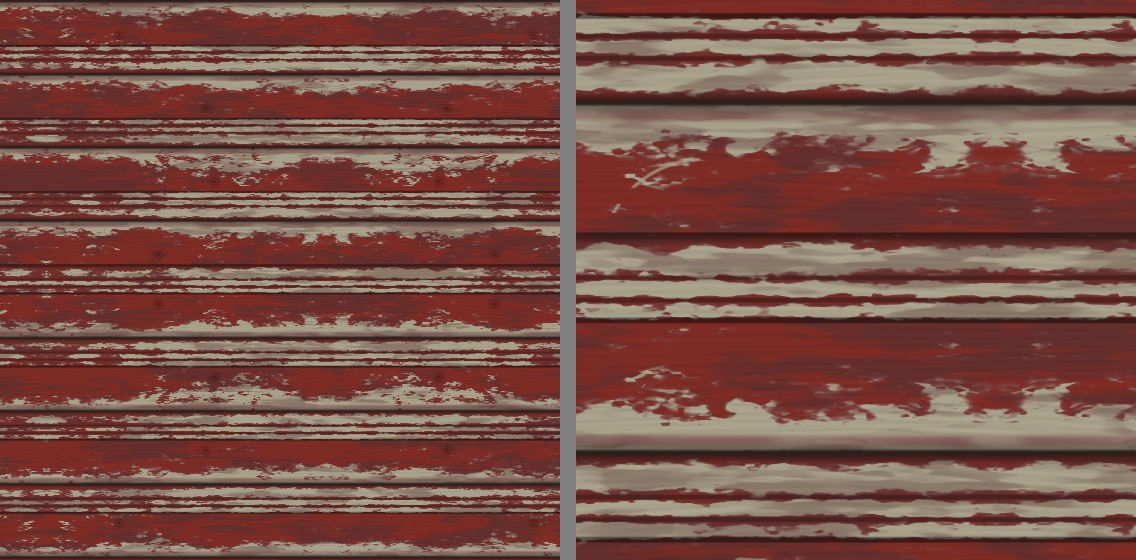
Left, the full canvas; right, a detail of the centre.
Reproduce this texture procedurally as a Shadertoy shader.

```glsl
// Weathered red timber cladding: horizontal boards with beaded strips and flaking paint.

const vec3 RED = vec3(0.49, 0.17, 0.14);
const vec3 DULL_RED = vec3(0.39, 0.18, 0.17);
const vec3 BARE_WOOD = vec3(0.655, 0.63, 0.54);
const vec3 STAINED_WOOD = vec3(0.54, 0.47, 0.41);
const vec3 UNDERCOAT = vec3(0.46, 0.28, 0.28);
const vec3 SEAM = vec3(0.17, 0.12, 0.11);

const float BOARD = 0.1306;   // board height
const float TURN = 0.474;     // height at which the boards flip over
const float MIRROR_X = 0.583; // axis of the sideways mirror

// Per board: worn patch centre, patch width, patch depth, knot position
const vec4 WEAR[4] = vec4[4](
    vec4(0.02, 0.06, 0.03, 0.37), vec4(0.00, 0.05, 0.10, 0.215),
    vec4(0.15, 0.06, 0.19, 0.20), vec4(0.10, 0.15, 0.02, 0.30));

// Per strip: centre and half height, as fractions of a board
const vec2 STRIPS[3] = vec2[3](vec2(0.645, 0.043), vec2(0.748, 0.041), vec2(0.880, 0.075));

vec3 hash3(vec2 p) {
    vec3 q = fract(vec3(p.xyx) * vec3(0.1031, 0.1030, 0.0973));
    q += dot(q, q.yxz + 33.33);
    return fract((q.xxy + q.yzz) * q.zyx);
}

// Cellular noise: random cell values blended by distance
float cellNoise(vec2 p) {
    vec2 cell = floor(p);
    float sum = 0.0, total = 0.0;
    for (int j = -1; j <= 1; j++)
    for (int i = -1; i <= 1; i++) {
        vec2 c = cell + vec2(i, j);
        vec3 h = hash3(c);
        vec2 d = c + h.xy - p;
        float w = exp(-9.0 * dot(d, d));
        sum += w * h.z;
        total += w;
    }
    return sum / total;
}

float flakes(vec2 p) {
    float n = 0.0, gain = 0.31;
    for (int i = 0; i < 4; i++) {
        n += gain * cellNoise(p);
        p = p * 2.0 + 17.3;
        gain *= 0.87;
    }
    return n;
}

// Layered sines running along the boards
float woodGrain(vec2 p) {
    float y = p.y + 0.003 * sin(p.x * 11.0 + 3.0 * sin(p.y * 23.0));
    return 0.5 * sin(y * 1130.0 + 2.0 * sin(p.x * 17.0))
         + 0.3 * sin(y * 1910.0 + 3.0 * sin(p.x * 29.0 + y * 60.0))
         + 0.2 * sin(y * 710.0 + p.x * 13.0);
}

float line(float x, float centre, float halfWidth, float soft) {
    return 1.0 - smoothstep(halfWidth - soft, halfWidth + soft, abs(x - centre));
}

// Positive where paint has gone from the flat face
float faceWear(float s, float u, vec4 wear, float n, float slow) {
    float offset = (u - wear.x) / wear.y;
    float patchy = exp(-offset * offset);
    float depth = mix(0.18, 0.13, smoothstep(0.2, 0.42, u))
                + 0.09 * (slow - 0.5) + wear.z * patchy;
    float roughness = 1.1 + 0.6 * smoothstep(0.4, 0.8, slow) + 3.0 * wear.z * patchy;
    return 0.42 * tanh((depth - s) * 10.0) + roughness * (n - 0.5);
}

// Positive where paint has gone from the beaded strips
float stripWear(float s, float u, float n) {
    float wear = -1.0;
    for (int i = 0; i < 3; i++) {
        float crown = 1.0 - abs(s - STRIPS[i].x) / STRIPS[i].y;
        wear = max(wear, min(crown, 0.6) - 0.22);
    }
    return wear - 0.32 * smoothstep(0.2, 0.42, u) + 1.4 * (n - 0.5);
}

void mainImage(out vec4 fragColor, in vec2 fragCoord) {
    vec2 p = fragCoord / iResolution.xy;
    p.y = 1.0 - p.y;

    // Fold the canvas, then split it into boards
    float u = abs(fract(p.x - MIRROR_X + 0.5) - 0.5);
    float t = p.y < TURN ? p.y : 0.9974 - p.y;
    float row = (t - 0.0026) / BOARD;
    float s = fract(row);
    vec4 wear = WEAR[int(clamp(floor(row), 0.0, 3.0))];
    float px = 1.0 / (iResolution.y * BOARD);

    float n = flakes(vec2(u * 24.0, t * 66.0) + 5.0);
    float slow = cellNoise(vec2(u * 14.0, floor(row) * 7.3));
    float stain = flakes(vec2(p.x * 6.0, p.y * 34.0) + 40.0);
    float grain = woodGrain(p);
    float onStrips = smoothstep(0.595, 0.61, s);
    float gone = mix(faceWear(s, u, wear, n, slow), stripWear(s, u, n), onStrips);

    // Paint, undercoat around the chips, bare wood
    vec3 color = mix(RED, DULL_RED, smoothstep(0.42, 0.62, stain));
    color = mix(color, DULL_RED, 0.4 * onStrips);
    color = mix(color, UNDERCOAT, 0.6 * smoothstep(-0.22, 0.0, gone));
    vec3 wood = mix(BARE_WOOD, STAINED_WOOD, smoothstep(0.46, 0.66, stain));
    color = mix(color, wood, smoothstep(-0.07, 0.15, gone));
    color *= 1.0 + 0.04 * grain;

    // Knot and curved scratch
    vec2 knot = vec2((u - wear.w) * 110.0, (s - 0.46) * 16.0);
    color *= 1.0 - 0.35 * exp(-dot(knot, knot)) * (0.7 + 0.3 * sin(9.0 * length(knot)));
    vec2 arc = p - vec2(0.41, 0.49);
    float scratch = line(length(arc), 0.062, 0.001, 1.0 / iResolution.y);
    scratch *= step(arc.x, 0.0) * step(arc.y, -0.03) * smoothstep(0.38, 0.52, n);
    color = mix(color, BARE_WOOD, 0.7 * scratch);

    // Rounded lip, grooves and seams
    color = mix(color, UNDERCOAT, (0.3 + 0.5 * slow) * line(s, 0.055, 0.025, 0.02));
    float groove = line(s, 0.605, 0.013, px) + 0.6 * line(s, 0.697, 0.011, px)
                 + 0.6 * line(s, 0.799, 0.011, px);
    color *= 1.0 - 0.45 * min(groove, 1.0);
    float edge = min(s, 1.0 - s);
    color *= mix(0.65, 1.0, smoothstep(0.01, 0.06, edge));
    color = mix(SEAM, color, smoothstep(0.008 - px, 0.018 + px, edge));
    fragColor = vec4(color, 1.0);
}
```
